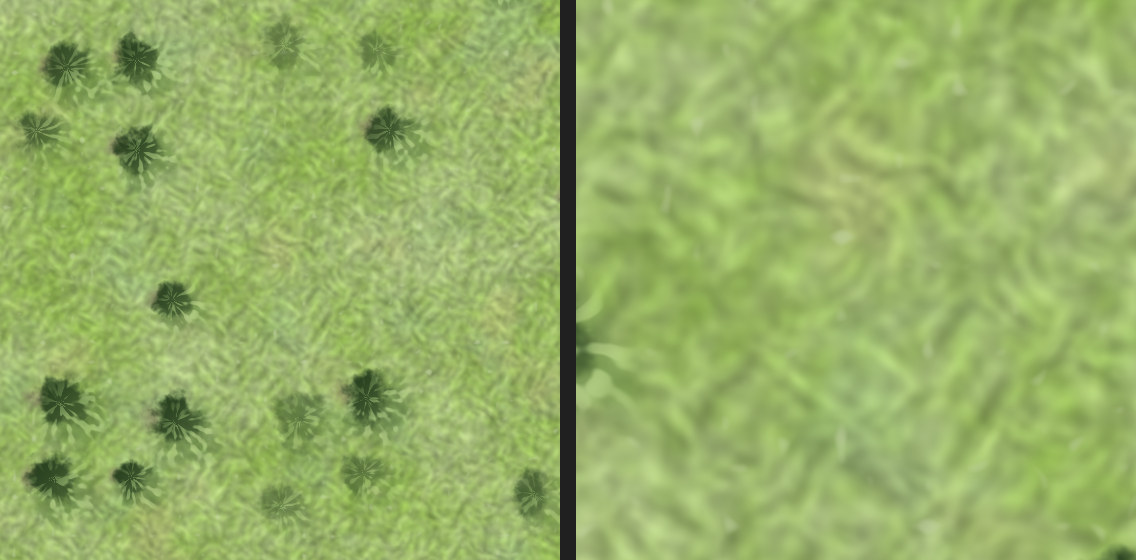
Left, the full canvas; right, a detail of the centre.
Reproduce this texture procedurally as a Shadertoy shader.

```glsl
// Sunlit meadow from above: mottled short grass with scattered dark leafy weed clumps.

vec2 hash2(vec2 p) {
    p = vec2(dot(p, vec2(127.1, 311.7)), dot(p, vec2(269.5, 183.3)));
    return fract(sin(p) * 43758.5);
}

vec2 gradient(vec2 cell) {
    float angle = 6.2832 * hash2(cell).x;
    return vec2(cos(angle), sin(angle));
}

float gradientNoise(vec2 p) {
    vec2 i = floor(p), f = fract(p);
    vec2 u = f * f * f * (f * (f * 6.0 - 15.0) + 10.0);
    vec2 e = vec2(0.0, 1.0);
    float low = mix(dot(gradient(i), f), dot(gradient(i + e.yx), f - e.yx), u.x);
    float high = mix(dot(gradient(i + e), f - e), dot(gradient(i + 1.0), f - 1.0), u.x);
    return mix(low, high, u.y);
}

vec2 rotate(vec2 p, float a) {
    return mat2(cos(a), sin(a), -sin(a), cos(a)) * p;
}

float fbm(vec2 p) {
    float sum = 0.0, amp = 1.0;
    for (int i = 0; i < 4; i++) {
        sum += amp * gradientNoise(p);
        p = rotate(p, 0.6) * 2.03 + 17.3;
        amp *= 0.55;
    }
    return sum;
}

// Short soft strokes whose direction changes from tuft to tuft
float blades(vec2 p) {
    p += 0.008 * vec2(gradientNoise(p * 22.0), gradientNoise(p * 22.0 + 40.0));
    float rising = gradientNoise(rotate(p, -0.9) * vec2(34.0, 72.0));
    float falling = gradientNoise(rotate(p, 0.6) * vec2(38.0, 76.0) + 9.0);
    float pick = smoothstep(-0.2, 0.2, gradientNoise(p * 17.0 + 5.0));
    return mix(rising, falling, pick) + 0.5 * gradientNoise(p * 88.0 + 31.0);
}

vec3 grass(vec2 p, float grain) {
    float broad = fbm(p * 4.5 + 3.0);
    float dryness = 0.52 + 0.75 * broad + 0.5 * gradientNoise(p * 47.0 + 60.0);
    vec3 color = mix(vec3(0.555, 0.69, 0.315), vec3(0.65, 0.735, 0.485), clamp(dryness, 0.0, 1.0));

    // Straw-coloured and cool bluish patches
    float straw = smoothstep(0.12, 0.6, fbm(p * 5.0 + 23.0));
    float cool = smoothstep(0.1, 0.6, fbm(p * 6.0 + 51.0));
    color = mix(color, vec3(0.67, 0.70, 0.45), 0.6 * straw);
    color = mix(color, vec3(0.57, 0.69, 0.46), 0.5 * cool);

    // Light and shade between the blades
    float shade = fbm(p * 13.0 + 71.0);
    color *= 1.0 + 0.25 * grain + 0.09 * shade;
    float fleck = smoothstep(0.36, 0.65, gradientNoise(p * 58.0 + 90.0));
    return mix(color, vec3(0.78, 0.84, 0.66), 0.55 * fleck);
}

// Weed clumps on a jittered grid, shaded at upper left, leafy at lower right
vec3 addClumps(vec3 color, vec2 p, float grain) {
    vec2 g = p * 5.0;
    float ragged = fbm(p * 23.0 + 12.0);
    for (int y = -1; y <= 1; y++)
    for (int x = -1; x <= 1; x++) {
        vec2 cell = floor(g) + vec2(x, y);
        vec2 kind = hash2(cell + 7.7);
        if (kind.x > 0.56) continue;
        vec2 center = cell + 0.15 + 0.7 * hash2(cell + 2.3);
        float radius = mix(0.17, 0.28, hash2(cell + 5.1).x);
        float strength = mix(0.4, 1.0, smoothstep(0.1, 0.6, kind.y));
        vec2 q = (g - center) / radius;
        float d = length(q) + 0.55 * ragged;

        // Leaves radiate from the heart of the clump
        vec2 ray = q / max(length(q), 0.15);
        float leaf = gradientNoise(ray * 3.2 + q * 1.4 + cell * 3.7) + 0.7 * grain;
        float leafy = smoothstep(-0.05, 0.35, leaf);
        float lowerRight = smoothstep(-0.7, 0.9, dot(q, vec2(0.7, -0.6)));

        // Bare soil beside some clumps
        float soil = smoothstep(0.7, 0.1, length(q - vec2(-0.75, 0.1)) + 0.4 * ragged);
        color = mix(color, vec3(0.52, 0.47, 0.38), 0.65 * soil * step(0.4, kind.y));

        float fringe = smoothstep(1.7, 0.7, length(q - vec2(0.4, -0.4)) + 0.5 * ragged);
        vec3 fringeColor = mix(vec3(0.37, 0.50, 0.25), vec3(0.63, 0.74, 0.48), leafy);
        color = mix(color, fringeColor, 0.6 * strength * fringe);

        float core = smoothstep(1.1, 0.55, d);
        vec3 coreColor = mix(vec3(0.17, 0.26, 0.13), vec3(0.47, 0.60, 0.35), leafy * (0.25 + 0.75 * lowerRight));
        color = mix(color, coreColor, strength * core * (1.0 - 0.35 * lowerRight));
    }
    return color;
}

void mainImage(out vec4 fragColor, in vec2 fragCoord) {
    vec2 p = fragCoord / iResolution.y;
    float grain = blades(p);
    vec3 color = addClumps(grass(p, grain), p, grain);
    fragColor = vec4(clamp(color, 0.0, 1.0), 1.0);
}
```
